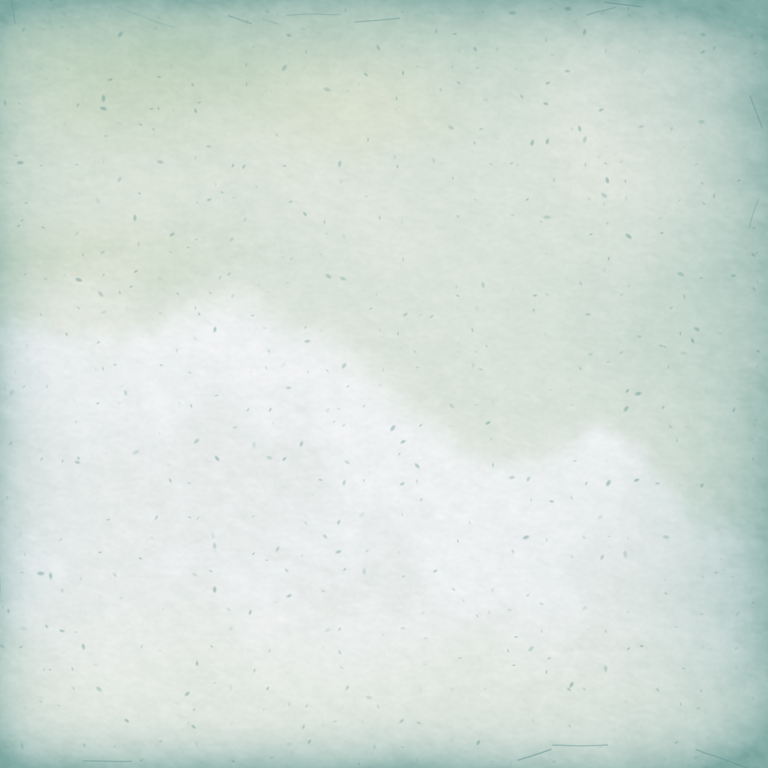
Reproduce this texture procedurally as a Shadertoy shader.

```glsl
// Weathered pale paper: a soft white cloud bank under a yellow-green sky,
// with teal staining at the borders. Layered value noise shapes the clouds
// and the paper tooth; hashed cells and loops scatter flecks and scratches.

float hash(vec2 p) {
    return fract(sin(dot(p, vec2(127.1, 311.7))) * 43758.5453);
}

float noise(vec2 p) {
    vec2 i = floor(p), f = fract(p);
    f = f * f * (3.0 - 2.0 * f);
    return mix(mix(hash(i), hash(i + vec2(1, 0)), f.x),
               mix(hash(i + vec2(0, 1)), hash(i + vec2(1, 1)), f.x), f.y);
}

float fbm(vec2 p) {
    float sum = 0.0, amp = 0.5;
    for (int i = 0; i < 5; i++) {
        sum += amp * noise(p);
        p = mat2(1.6, 1.2, -1.2, 1.6) * p + 7.3;
        amp *= 0.5;
    }
    return sum / 0.97;
}

float blob(vec2 p, vec2 center, vec2 size) {
    vec2 q = (p - center) / size;
    return exp(-dot(q, q));
}

float segment(vec2 p, vec2 a, vec2 b) {
    vec2 pa = p - a, ba = b - a;
    return length(pa - ba * clamp(dot(pa, ba) / dot(ba, ba), 0.0, 1.0));
}

// Height of the cloud bank: high on the left, two humps, falling right
float ridge(float x) {
    return 0.60 - 0.17 * smoothstep(0.35, 0.68, x) - 0.08 * smoothstep(0.82, 1.0, x)
         + 0.06 * exp(-pow((x - 0.32) / 0.075, 2.0))
         + 0.05 * exp(-pow((x - 0.76) / 0.07, 2.0));
}

// Small elongated specks, at most one per cell
float flecks(vec2 p, float cells, float px) {
    vec2 id = floor(p * cells);
    float angle = 6.283 * hash(id + 3.1);
    vec2 center = (id + 0.25 + 0.5 * vec2(hash(id + 5.7), hash(id + 9.2))) / cells;
    vec2 q = mat2(cos(angle), sin(angle), -sin(angle), cos(angle)) * (p - center);
    float radius = mix(0.0009, 0.0024, pow(hash(id + 1.9), 3.0));
    float d = length(q * vec2(0.55, 1.0)) - radius;
    return smoothstep(px, -px, d) * step(0.68, hash(id)) * hash(id + 12.4);
}

// Fine hairs gathered along the four borders
float scratches(vec2 p, float px) {
    float mask = 0.0;
    p += 0.006 * (vec2(noise(p * 25.0), noise(p * 25.0 + 40.0)) - 0.5);
    for (int i = 0; i < 16; i++) {
        vec2 seed = vec2(float(i), 4.7);
        float along = hash(seed), inset = 0.03 * hash(seed + 2.3);
        float tilt = 0.7 * (hash(seed + 6.1) - 0.5);
        vec2 dir = vec2(cos(tilt), sin(tilt));
        vec2 start = vec2(along, i % 4 == 0 ? inset : 1.0 - inset);
        if (i % 4 == 3) {
            start = vec2(i % 8 == 3 ? inset : 1.0 - inset, along);
            dir = dir.yx;
        }
        float d = segment(p, start, start + dir * mix(0.02, 0.09, hash(seed + 8.8)));
        mask = max(mask, smoothstep(0.0006 + px, 0.0, d) * (0.3 + 0.7 * hash(seed + 11.0)));
    }
    return mask;
}

void mainImage(out vec4 fragColor, in vec2 fragCoord) {
    vec2 uv = fragCoord / iResolution.xy;
    float px = 1.0 / iResolution.y;
    float broad = fbm(uv * 3.5 + 2.0), wisps = fbm(uv * 8.0 + 11.0);
    vec2 warped = uv + 0.10 * (vec2(broad, wisps) - 0.5);

    // Sky: pale green with a mossy upper left and lighter patches
    vec3 color = mix(vec3(0.86, 0.895, 0.86), vec3(0.905, 0.92, 0.89), smoothstep(0.3, 0.7, broad));
    float moss = blob(warped, vec2(0.20, 0.91), vec2(0.36, 0.11))
               + 0.65 * blob(warped, vec2(0.04, 0.66), vec2(0.25, 0.07));
    color = mix(color, vec3(0.775, 0.835, 0.745), min(moss, 1.0) * 0.85);
    color = mix(color, vec3(0.90, 0.91, 0.84), 0.5 * blob(warped, vec2(0.45, 0.87), vec2(0.10, 0.06)));
    color = mix(color, vec3(0.90, 0.92, 0.89), 0.6 * blob(warped, vec2(0.82, 0.84), vec2(0.10, 0.08)));
    color = mix(color, vec3(0.80, 0.86, 0.82), 0.5 * blob(warped, vec2(0.88, 0.58), vec2(0.2, 0.09)));

    // Cloud bank with a crisp, brighter crest
    float depth = ridge(uv.x) - uv.y + 0.13 * (wisps - 0.5) + 0.06 * (broad - 0.5);
    float cover = smoothstep(-0.015, mix(0.03, 0.12, noise(uv * 6.0 + 30.0)), depth);
    vec3 cloud = mix(vec3(0.905, 0.923, 0.92), vec3(0.935, 0.945, 0.95), smoothstep(0.35, 0.65, wisps));
    cloud += 0.018 * exp(-abs(depth - 0.04) / 0.035);
    cloud = mix(cloud, vec3(0.895, 0.915, 0.88), 0.75 * smoothstep(0.27, 0.07, warped.y));
    color = mix(color, cloud, cover);

    // Teal stains: wide on the right and top, narrow on the left and bottom
    float stain = 0.45 * exp(-uv.x / 0.035) + 0.72 * exp((uv.x - 1.0) / 0.09)
                + 0.75 * exp((uv.y - 1.0) / 0.05) + 0.62 * exp(-uv.y / 0.035);
    float streaks = fbm(uv * vec2(5.0, 13.0) + 21.0);
    stain *= 0.35 + 0.7 * broad + 0.6 * streaks;
    color = mix(color, vec3(0.49, 0.66, 0.635), min(stain, 0.95));

    // Paper tooth: mottling plus a slanted relief
    vec2 fiber = mat2(0.9, 0.4, -0.4, 0.9) * uv * vec2(60.0, 90.0);
    float mottle = fbm(fiber) - 0.5;
    float relief = noise(fiber * 2.2) - noise(fiber * 2.2 + vec2(0.35, -0.45));
    color += (0.035 + 0.05 * min(stain, 1.0)) * mottle * vec3(1.2, 0.9, 1.0) + 0.014 * relief;
    color += 0.012 * (noise(uv * 260.0) - 0.5);

    // Flecks and scratches
    float marks = 0.45 * max(flecks(uv, 26.0, px), flecks(uv + 0.37, 41.0, px));
    marks = max(marks, 0.5 * scratches(uv, px));
    color = mix(color, vec3(0.38, 0.56, 0.56), marks);

    fragColor = vec4(clamp(color, 0.0, 1.0), 1.0);
}
```
